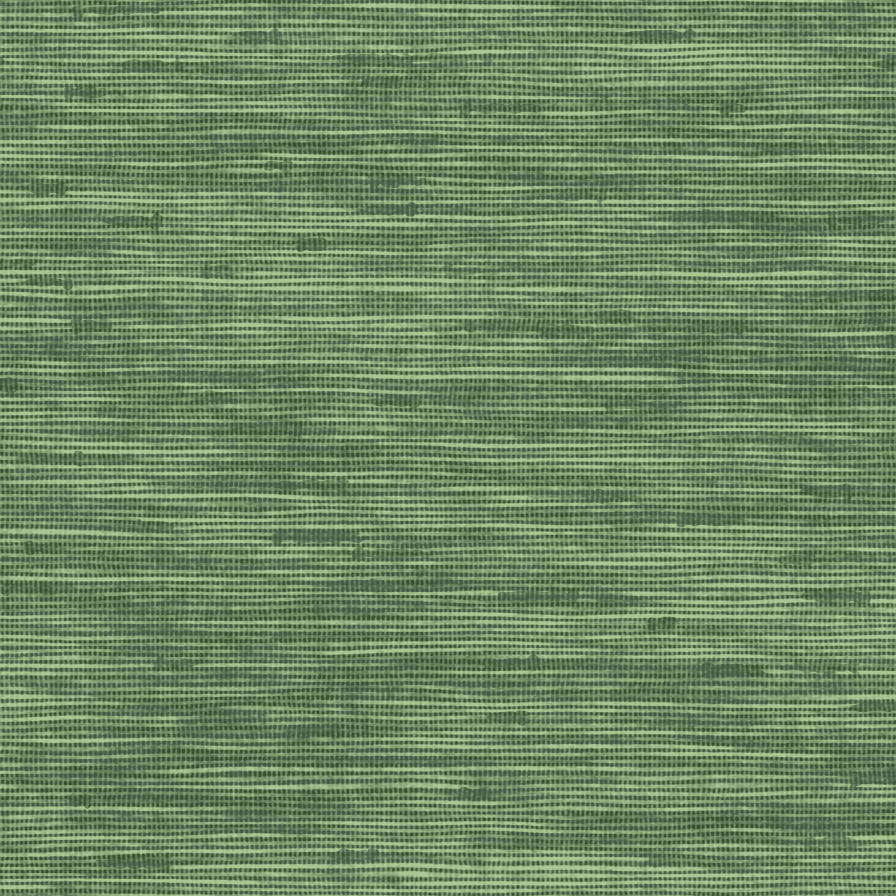
A Shadertoy shader for this texture:

```glsl
// Green grasscloth: fine horizontal reeds over a dotted warp, with streaks and dark slubs.
#define ROWS 121.0
#define COLUMNS 184.0
#define WAVINESS 0.7
#define STREAK_CONTRAST 0.60
#define BAND_CONTRAST 0.20
#define GRAIN 0.30
#define SLUB_GRID vec2(7.0, 14.0)
#define SLUB_SHARE 0.60
#define DARK vec3(0.21, 0.31, 0.18)
#define MIDDLE vec3(0.44, 0.55, 0.40)
#define LIGHT vec3(0.67, 0.78, 0.58)
#define COOL vec3(0.30, 0.40, 0.34)

const float TAU = 6.2831853;

float hash(vec2 p) {
    vec3 q = fract(vec3(p.xyx) * 0.1031);
    q += dot(q, q.yzx + 33.33);
    return fract((q.x + q.y) * q.z);
}

float noise(vec2 p) {
    vec2 i = floor(p), f = fract(p);
    f = f * f * (3.0 - 2.0 * f);
    return mix(mix(hash(i), hash(i + vec2(1, 0)), f.x),
               mix(hash(i + vec2(0, 1)), hash(i + vec2(1, 1)), f.x), f.y);
}

// Coverage of the scattered slubs: a ragged body, a round knot at one end, a thin tail.
float slubs(vec2 p) {
    vec2 home = floor(p * SLUB_GRID);
    float ragged = 1.3 * (noise(p * vec2(120.0, 190.0)) - 0.5);
    float cover = 0.0;
    for (int j = -1; j <= 1; j++) {
        for (int i = -1; i <= 1; i++) {
            vec2 cell = home + vec2(i, j);
            if (hash(cell + 71.0) > SLUB_SHARE) continue;
            vec2 center = (cell + vec2(hash(cell + 13.0), hash(cell + 29.0))) / SLUB_GRID;
            vec2 offset = p - center;
            float size = hash(cell + 47.0);
            float side = sign(hash(cell + 97.0) - 0.5);
            vec2 halfSize = vec2(mix(0.010, 0.050, size), mix(0.0045, 0.0075, hash(cell + 59.0)));
            vec2 q = offset / halfSize;
            float body = 1.0 - smoothstep(0.75, 1.15, pow(abs(q.x), 3.0) + q.y * q.y + ragged);
            vec2 k = (offset - vec2(side * halfSize.x, 0.0)) / vec2(0.007, 0.0085);
            float knot = 1.0 - smoothstep(0.7, 1.1, dot(k, k) + ragged);
            vec2 t = (offset - vec2(side * 0.03, 0.0)) / vec2(0.085, 0.0024);
            float tail = exp(-t.y * t.y) * (1.0 - smoothstep(0.6, 1.0, abs(t.x)));
            float strength = mix(0.6, 1.0, hash(cell + 83.0));
            cover = max(cover, max(max(body, knot) * strength, 0.6 * tail));
        }
    }
    return cover;
}

void mainImage(out vec4 fragColor, in vec2 fragCoord) {
    vec2 p = fragCoord / iResolution.y;
    float pixel = 1.0 / iResolution.y;

    // Reed and warp coordinates; whole numbers lie on thread centers.
    float row = p.y * ROWS + WAVINESS * (noise(p * vec2(3.0, 19.0)) - 0.5)
              + 0.45 * (noise(p * vec2(11.0, 70.0) + 40.0) - 0.5);
    float column = p.x * COLUMNS + 0.6 * (noise(p * vec2(25.0, 40.0) + 90.0) - 0.5);
    float rowDetail = 1.0 - smoothstep(0.4, 0.7, ROWS * pixel);
    float columnDetail = 1.0 - smoothstep(0.4, 0.7, COLUMNS * pixel);
    float reed = 0.5 + 0.5 * cos(TAU * row) * rowDetail;
    float warp = 0.5 + 0.5 * cos(TAU * column) * columnDetail;

    // Streaks of mixed length along single reeds, and broad soft bands.
    float streak = 0.45 * noise(vec2(p.x * 5.0 + row * 0.37, row))
                 + 0.35 * noise(vec2(p.x * 15.0 + row * 0.71 + 60.0, row + 200.0))
                 + 0.20 * noise(vec2(p.x * 50.0 + row * 0.53 + 20.0, row + 400.0));
    streak = smoothstep(0.12, 0.88, streak) - 0.5;
    float band = 0.6 * noise(p * vec2(2.5, 26.0) + 7.0)
               + 0.4 * noise(p * vec2(4.0, 9.0) + 150.0);

    // Light reeds over dark gaps, which the warp breaks into dots.
    float reedTone = 0.82 + STREAK_CONTRAST * streak - 0.12 * (1.0 - warp);
    float gapTone = -0.03 + 0.52 * warp + 0.12 * streak;
    float thickness = 0.16 * streak;
    float tone = mix(gapTone, reedTone, smoothstep(0.12 - thickness, 0.92 - thickness, reed));
    tone += BAND_CONTRAST * (band - 0.5);

    // Slubs hide the reeds but keep a trace of the warp.
    float slubTone = 0.0 + 0.34 * warp + 0.10 * reed;
    tone = mix(tone, slubTone, 0.92 * slubs(p));

    // Fiber grain and uneven warp yarns.
    tone += GRAIN * (noise(p * vec2(330.0, 480.0)) - 0.5);
    tone += 0.10 * (noise(vec2(column, p.y * 9.0)) - 0.5);
    tone = clamp(tone, 0.0, 1.0);

    // Tone to color, with slate flecks in the shadows.
    vec3 color = mix(DARK, MIDDLE, min(tone * 2.0, 1.0));
    color = mix(color, LIGHT, max(tone * 2.0 - 1.0, 0.0));
    float flecks = smoothstep(0.35, 0.75, noise(vec2(p.x * 20.0 + row * 0.3 + 20.0, row + 0.5)));
    float shadow = 1.0 - smoothstep(0.25, 0.6, tone);
    color = mix(color, COOL, 0.45 * flecks * shadow);
    fragColor = vec4(color, 1.0);
}
```
